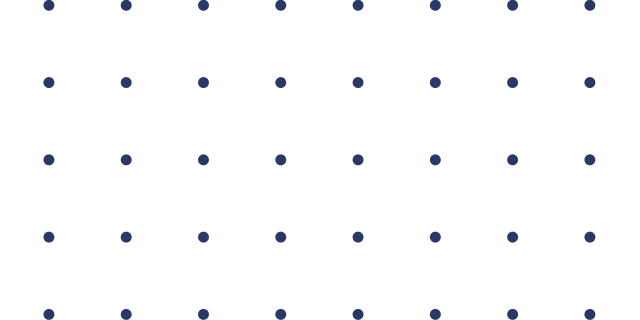
This pattern is drawn by a WebGL 1 fragment shader. Its source:

```glsl
precision highp float;
// Navy polka dots on a white ground, set on a sparse square grid.

uniform vec2 u_resolution;

// Lengths are in units of the canvas height.
const float SPACING = 0.2415;
const float DOT_RADIUS = 0.017;
const vec2 DOT_ORIGIN = vec2(0.1529, 0.5005);
const vec3 GROUND_COLOR = vec3(1.0);
const vec3 DOT_COLOR = vec3(0.16, 0.22, 0.40);

// Signed distance to the nearest dot of the endless grid.
float dotGridDistance(vec2 p) {
  vec2 cell = fract((p - DOT_ORIGIN) / SPACING + 0.5) - 0.5;
  return length(cell) * SPACING - DOT_RADIUS;
}

void main() {
  vec2 p = gl_FragCoord.xy / u_resolution.y;
  float pixel = 1.0 / u_resolution.y;

  // Edge smoothed over one pixel
  float coverage = clamp(0.5 - dotGridDistance(p) / pixel, 0.0, 1.0);

  gl_FragColor = vec4(mix(GROUND_COLOR, DOT_COLOR, coverage), 1.0);
}
```
